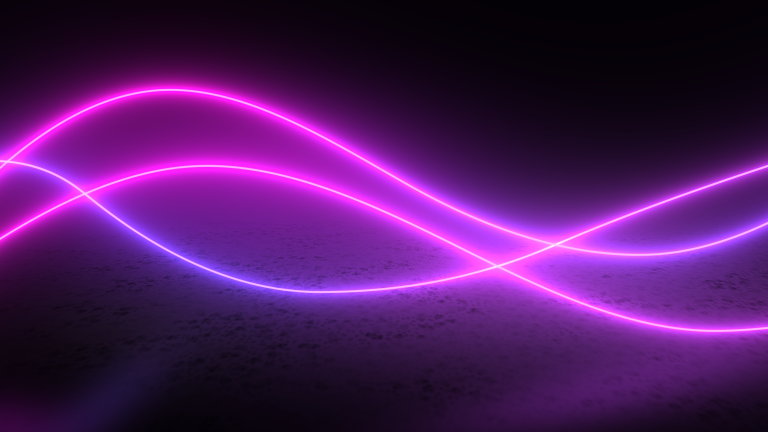
Write a WebGL 1 fragment shader that draws this background.

```glsl
precision highp float;
uniform vec2 u_resolution;

const vec3 MAGENTA = vec3(1.0, 0.08, 0.88);
const vec3 ORCHID = vec3(0.82, 0.20, 0.96);
const vec3 VIOLET = vec3(0.56, 0.24, 1.0);
const vec3 INDIGO = vec3(0.40, 0.28, 1.0);
const vec3 HOT_CORE = vec3(1.0, 0.78, 1.0);

vec2 hash2(vec2 p) {
  vec2 k = vec2(dot(p, vec2(127.1, 311.7)), dot(p, vec2(269.5, 183.3)));
  return fract(sin(k) * 43758.5);
}

// Distance to the nearest scattered cell point
float cellular(vec2 p) {
  vec2 cell = floor(p);
  float nearest = 2.0;
  for (int j = -1; j <= 1; j++) {
    for (int i = -1; i <= 1; i++) {
      vec2 c = cell + vec2(float(i), float(j));
      nearest = min(nearest, length(c + hash2(c) - p));
    }
  }
  return nearest;
}

float layeredSines(vec2 p) {
  float sum = 0.0;
  float amp = 0.5;
  for (int i = 0; i < 4; i++) {
    sum += amp * sin(p.x + 1.7 * sin(p.y)) * cos(p.y - 0.6 * p.x);
    p = mat2(1.5, 1.1, -1.1, 1.5) * p + 2.3;
    amp *= 0.6;
  }
  return sum;
}

float blob(vec2 p, vec2 centre, vec2 radius) {
  vec2 q = (p - centre) / radius;
  return exp(-dot(q, q));
}

// Cubic arc; each knot holds x, y and slope
float arc(float x, vec3 a, vec3 b) {
  float h = b.x - a.x;
  float t = (x - a.x) / h;
  float s = 1.0 - t;
  return s * s * ((1.0 + 2.0 * t) * a.y + t * h * a.z)
       + t * t * ((1.0 + 2.0 * s) * b.y - s * h * b.z);
}

float wave(float x, vec3 a, vec3 b, vec3 c, vec3 d, vec3 e) {
  if (x < b.x) return arc(x, a, b);
  if (x < c.x) return arc(x, b, c);
  if (x < d.x) return arc(x, c, d);
  return arc(x, d, e);
}

float upperWave(float x) {
  return wave(x, vec3(0.0, 0.611, 0.88), vec3(0.394, 0.792, 0.0),
    vec3(0.938, 0.576, -0.57), vec3(1.481, 0.41, 0.0), vec3(1.778, 0.484, 0.47));
}

float middleWave(float x) {
  return wave(x, vec3(0.0, 0.447, 0.62), vec3(0.479, 0.616, 0.0),
    vec3(1.076, 0.421, -0.5), vec3(1.655, 0.234, 0.0), vec3(1.778, 0.241, 0.1));
}

float lowerWave(float x) {
  return wave(x, vec3(0.0, 0.627, -0.05), vec3(0.197, 0.551, -0.82),
    vec3(0.741, 0.324, 0.0), vec3(1.28, 0.431, 0.43), vec3(1.778, 0.616, 0.33));
}

// Distance corrected for the slope between two nearby heights
float lineDistance(float y, float here, float ahead, float stepX) {
  float slope = (ahead - here) / stepX;
  return abs(y - here) / sqrt(1.0 + slope * slope);
}

vec3 neon(vec3 base, float d, vec3 tint, float power, float pixel) {
  float glow = 0.75 * exp(-d / 0.013) + 0.36 * exp(-d / 0.045) + 0.13 * exp(-d / 0.13);
  vec3 lit = base + tint * glow * power;
  float core = 1.0 - smoothstep(0.0005, 0.0016 + pixel, d);
  return mix(lit, HOT_CORE, core * 0.85);
}

// Worn floor: specks stretched by perspective
float floorWear(vec2 p) {
  float depth = 1.0 / (0.78 - min(p.y, 0.55));
  vec2 q = vec2((p.x - 0.9) * depth, depth);
  float patches = smoothstep(-0.15, 0.5, layeredSines(q * vec2(5.0, 9.0)));
  float coarse = 1.0 - smoothstep(0.12, 0.42, cellular(q * vec2(13.0, 16.0)));
  float fine = 1.0 - smoothstep(0.1, 0.5, cellular(q * vec2(38.0, 32.0) + 7.0));
  return (coarse * 0.55 + fine * 0.45) * (0.25 + 0.75 * patches);
}

void main() {
  vec2 p = gl_FragCoord.xy / u_resolution.y;
  p.x *= 1.7778 * u_resolution.y / u_resolution.x;
  float pixel = 1.0 / u_resolution.y;

  // Haze and floor light
  vec3 col = vec3(0.012, 0.003, 0.018);
  col += vec3(0.30, 0.04, 0.34) * blob(p, vec2(0.52, 0.61), vec2(0.50, 0.18));
  col += vec3(0.27, 0.13, 0.35) * blob(p, vec2(1.28, 0.33), vec2(0.72, 0.23));
  col += vec3(0.09, 0.04, 0.17) * blob(p, vec2(0.55, 0.42), vec2(0.45, 0.14));
  col += vec3(0.035, 0.035, 0.03) * blob(p, vec2(0.35, 0.25), vec2(0.3, 0.14));

  // Wear, then soft reflections near the front
  float ground = 1.0 - smoothstep(0.32, 0.54, p.y);
  col *= 1.0 - 0.6 * ground * floorWear(p);
  vec2 slanted = vec2(p.x, p.y - 0.22 * (p.x - 1.4));
  col += vec3(0.18, 0.05, 0.23) * blob(slanted, vec2(1.38, 0.09), vec2(0.40, 0.075));
  vec2 streak = vec2(p.x, p.y - 0.65 * (p.x - 0.25));
  col += vec3(0.08, 0.05, 0.17) * blob(streak, vec2(0.25, 0.07), vec2(0.16, 0.08));
  col += vec3(0.20, 0.02, 0.22) * blob(p, vec2(0.0), vec2(0.17, 0.08));

  // Neon lines
  float e = 0.002;
  float lower = lineDistance(p.y, lowerWave(p.x), lowerWave(p.x + e), e);
  float middle = lineDistance(p.y, middleWave(p.x), middleWave(p.x + e), e);
  float upper = lineDistance(p.y, upperWave(p.x), upperWave(p.x + e), e);
  vec3 lowerTint = mix(INDIGO, ORCHID, smoothstep(0.45, 1.25, p.x));
  vec3 middleTint = mix(MAGENTA, ORCHID, smoothstep(0.3, 1.2, p.x));
  vec3 upperTint = mix(MAGENTA, VIOLET, smoothstep(0.4, 1.3, p.x));
  col = neon(col, lower, lowerTint, 0.8, pixel);
  col = neon(col, middle, middleTint, 0.85, pixel);
  col = neon(col, upper, upperTint, 1.0, pixel);

  gl_FragColor = vec4(min(col, 1.0), 1.0);
}
```
